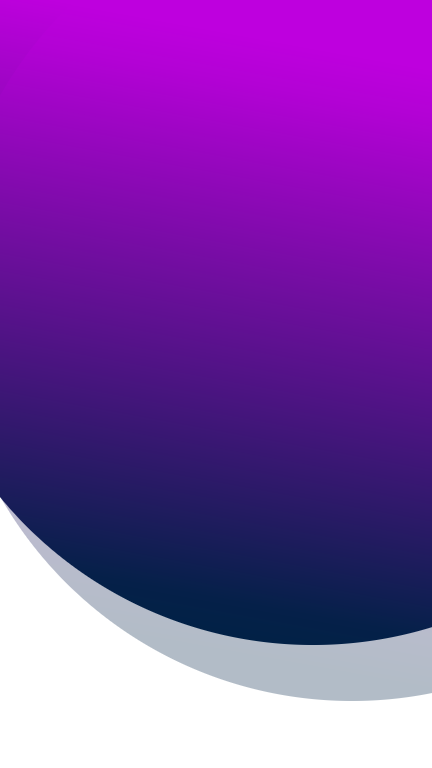
Give the GLSL for this background, as a Shadertoy shader.

```glsl
const vec3 PAPER = vec3(1.0);
const vec3 NAVY = vec3(0.0, 0.13, 0.27);
const vec3 VIOLET = vec3(0.745, 0.0, 0.87);

// Lengths are in canvas widths
const float RADIUS = 0.9375;
const vec2 MAIN_CENTER = vec2(0.7245, 1.2222);
const vec2 VEIL_CENTER = vec2(0.8148, 1.0926);
const float VEIL_OPACITY = 0.3;

// Gradient runs along a tilted axis, measured from each disc center
const vec2 RAMP_AXIS = vec2(0.18, 0.984);
const float RAMP_START = -0.858;
const float RAMP_LENGTH = 1.297;

vec3 discColor(vec2 offset) {
    float t = (dot(offset, RAMP_AXIS) - RAMP_START) / RAMP_LENGTH;
    return mix(NAVY, VIOLET, clamp(t, 0.0, 1.0));
}

vec3 paintDisc(vec3 base, vec2 p, vec2 center, float opacity) {
    vec2 offset = p - center;
    float pixel = 1.0 / iResolution.x;
    float coverage = clamp(0.5 - (length(offset) - RADIUS) / pixel, 0.0, 1.0);
    return mix(base, discColor(offset), coverage * opacity);
}

void mainImage(out vec4 fragColor, in vec2 fragCoord) {
    vec2 p = fragCoord / iResolution.x;

    // Solid disc, then the translucent one laid over it
    vec3 color = paintDisc(PAPER, p, MAIN_CENTER, 1.0);
    color = paintDisc(color, p, VEIL_CENTER, VEIL_OPACITY);

    fragColor = vec4(color, 1.0);
}
```
